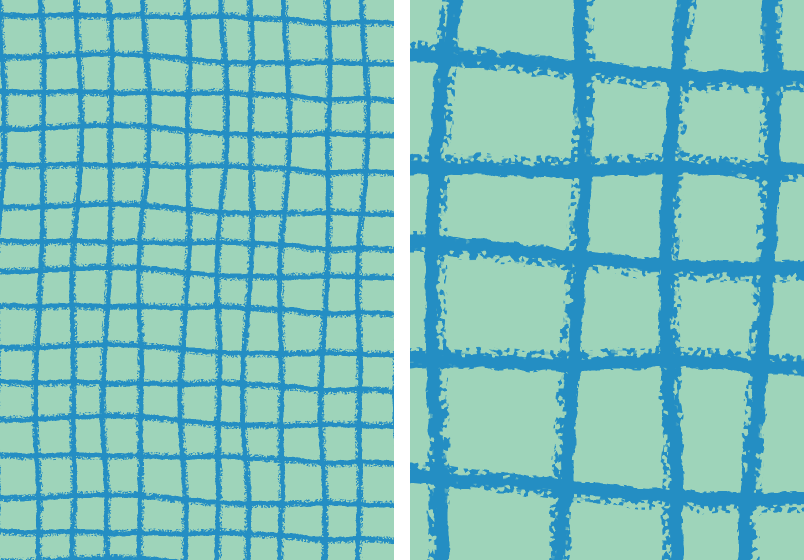
Left: the whole. Right: its middle third, enlarged.
Write a WebGL 1 fragment shader that draws this pattern.

```glsl
precision highp float;

uniform vec2 u_resolution;

vec2 hash2(vec2 p) {
  return fract(sin(vec2(dot(p, vec2(12.99, 78.23)), dot(p, vec2(39.35, 11.14)))) * 4375.85);
}

// Cellular noise: random value of the nearest scattered point
float grain(vec2 p) {
  vec2 cell = floor(p);
  float nearest = 9.0;
  float value = 0.0;
  for (int j = -1; j <= 1; j++) {
    for (int i = -1; i <= 1; i++) {
      vec2 id = cell + vec2(float(i), float(j));
      vec2 jitter = hash2(id);
      vec2 offset = id + jitter - p;
      float d = dot(offset, offset);
      if (d < nearest) {
        nearest = d;
        value = hash2(id + 57.3).x;
      }
    }
  }
  return value;
}

// Ink density across a stroke: firm on the negative side, chalky on the positive
vec4 chalk(vec4 d) {
  vec4 firmEdge = smoothstep(-5.2, -3.7, d);
  vec4 wear = mix(vec4(1.0), vec4(0.45), smoothstep(0.0, 3.0, d));
  return firmEdge * wear * (1.0 - smoothstep(4.0, 6.0, d));
}

// Four strokes whose chalky side changes along their length
float strokes(vec4 d, float along) {
  vec4 lean = smoothstep(-0.6, 0.6, sin(along * 0.017 + vec4(0.0, 2.6, 0.5, 3.1)));
  vec4 density = mix(chalk(-d), chalk(d), lean);
  return max(max(density.x, density.y), max(density.z, density.w));
}

// Horizontal strokes alternate between two bends
float rows(vec2 p) {
  float bendA = 10.0 * smoothstep(310.0, 460.0, p.x) + 0.8 * cos((p.x - 150.0) * 0.063);
  float dip = (p.x - 450.0) / 40.0;
  float bendB = 14.0 * smoothstep(150.0, 330.0, p.x) - 6.0 * smoothstep(0.0, 150.0, p.x)
              - 2.5 * exp(-dip * dip);
  vec4 y = p.y - vec4(bendA, bendB, bendA, bendB);
  vec4 upper = mod(y - vec4(22.0, 79.0, 127.0, 177.0) + 199.0, 398.5) - 199.0;
  vec4 lower = mod(y - vec4(227.0, 285.0, 332.0, 372.0) + 199.0, 398.5) - 199.0;
  return max(strokes(upper, p.x), strokes(lower, p.x));
}

// Vertical strokes alternate between two other bends
float columns(vec2 p) {
  float bendA = 6.0 * smoothstep(0.0, 180.0, p.y) - 11.5 * smoothstep(185.0, 340.0, p.y)
              + sin((p.y - 440.0) * 0.0326);
  float bendB = 1.8 * smoothstep(0.0, 70.0, p.y) - 11.0 * smoothstep(330.0, 520.0, p.y)
              + 6.0 * smoothstep(530.0, 700.0, p.y) + 0.7 * sin((p.y - 30.0) * 0.0314);
  vec4 x = p.x - vec4(bendA, bendB, bendA, bendB);
  float left = strokes(x - vec4(1.0, 57.0, 106.0, 150.0), p.y);
  float middle = strokes(x - vec4(198.0, 257.0, 305.0, 343.0), p.y + 90.0);
  float right = strokes(x - vec4(391.0, 449.0, 498.0, 552.0), p.y + 40.0);
  return max(left, max(middle, right));
}

float inkAt(vec2 p) {
  // Slight hand tremor
  vec2 q = p + 0.45 * sin(p.yx * 0.31 + 2.0 * sin(p.yx * 0.083));
  float density = 1.0 - (1.0 - rows(q)) * (1.0 - columns(q));
  float threshold = mix(0.07, 0.93, grain(p / 1.7));
  return smoothstep(threshold - 0.06, threshold + 0.06, density);
}

void main() {
  // Canvas height is 768 units, y running down; 2 x 2 samples smooth the grain
  float ink = 0.0;
  for (int j = 0; j < 2; j++) {
    for (int i = 0; i < 2; i++) {
      vec2 f = gl_FragCoord.xy + vec2(float(i), float(j)) * 0.5 - 0.25;
      ink += 0.25 * inkAt(vec2(f.x, u_resolution.y - f.y) * 768.0 / u_resolution.y);
    }
  }
  vec3 mint = vec3(0.62, 0.83, 0.73);
  vec3 blue = vec3(0.14, 0.555, 0.765);
  gl_FragColor = vec4(mix(mint, blue, ink), 1.0);
}
```
